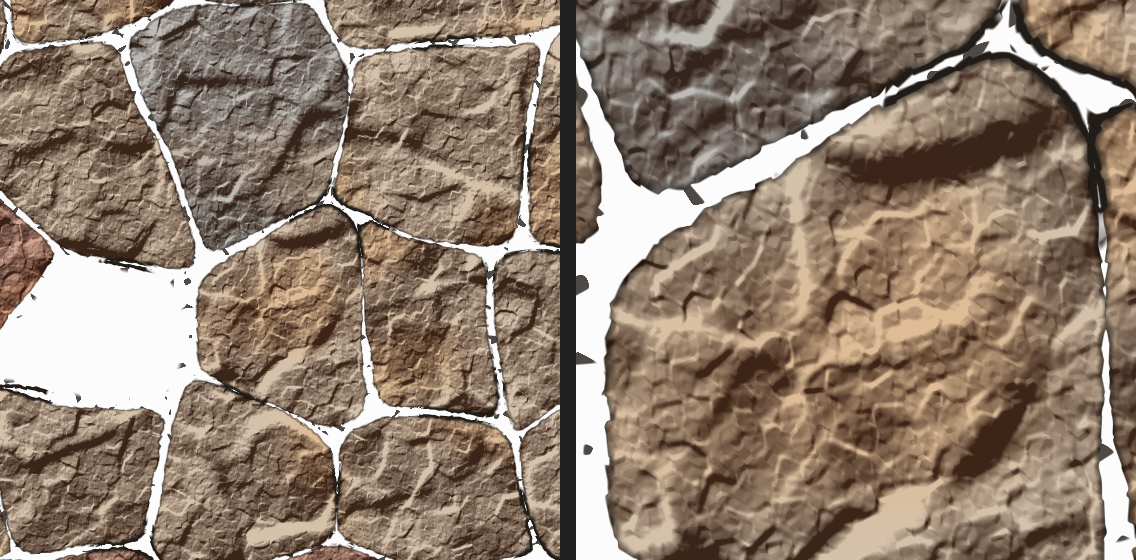
Left, the full canvas; right, a detail of the centre.
Write a Shadertoy shader that draws this texture.

```glsl
// Rough split-stone wall: large chipped brown stones with pale, ragged joints and one open gap.

vec2 hash2(vec2 p) {
    vec2 k = vec2(dot(p, vec2(127.1, 311.7)), dot(p, vec2(269.5, 183.3)));
    return fract(sin(k) * 43758.5);
}

vec2 stoneSeed(vec2 id) {
    return 0.14 + 0.72 * hash2(id + 3.0);
}

// Cellular noise: every cell is a randomly tilted plane, blended at its rim
float chips(vec2 p) {
    vec2 cell = floor(p), f = p - cell;
    float height = 0.0, total = 0.0;
    for (int y = -1; y <= 1; y++)
    for (int x = -1; x <= 1; x++) {
        vec2 o = vec2(x, y);
        vec2 rnd = hash2(cell + o);
        vec2 d = f - o - rnd;
        vec2 tilt = 2.0 * hash2(cell + o + 51.0) - 1.0;
        float w = exp(-16.0 * dot(d, d));
        height += w * dot(d, tilt);
        total += w;
    }
    return height / (total + 1e-5);
}

// Broken rock surface, from wide facets down to fine grain
float relief(vec2 p) {
    float sum = 0.0, freq = 2.1, slope = 0.21;
    for (int i = 0; i < 5; i++) {
        sum += slope / freq * chips(p * freq);
        p = mat2(0.8, 0.6, -0.6, 0.8) * p + 4.7;
        freq *= 2.2;
        slope *= 0.94;
    }
    return sum;
}

// Slow layered sines, about -1 to 1
float waves(vec2 p) {
    return 0.6 * sin(p.x * 1.9 + 1.6 * sin(p.y * 1.3 + 0.7))
         + 0.4 * sin(p.y * 3.1 - p.x * 1.4 + 1.3 * sin(p.x * 2.3));
}

float roundedMin(float a, float b, float k) {
    float h = max(k - abs(a - b), 0.0) / k;
    return min(a, b) - 0.25 * k * h * h;
}

// Distance to the stone border; also gives the stone id and the outward direction
float stoneBorder(vec2 p, out vec2 id, out vec2 outward) {
    vec2 cell = floor(p), toSeed = vec2(0.0);
    float nearest = 9.0;
    id = cell;
    for (int y = -1; y <= 1; y++)
    for (int x = -1; x <= 1; x++) {
        vec2 c = cell + vec2(x, y);
        vec2 r = c + stoneSeed(c) - p;
        if (dot(r, r) < nearest) { nearest = dot(r, r); toSeed = r; id = c; }
    }
    float border = 9.0, closest = 9.0;
    outward = vec2(0.0, 1.0);
    for (int y = -2; y <= 2; y++)
    for (int x = -2; x <= 2; x++) {
        if (x == 0 && y == 0) continue;
        vec2 c = id + vec2(x, y);
        vec2 r = c + stoneSeed(c) - p;
        vec2 dir = normalize(r - toSeed);
        float d = dot(0.5 * (toSeed + r), dir);
        if (d < closest) { closest = d; outward = dir; }
        border = roundedMin(border, d, 0.1);
    }
    return border;
}

void mainImage(out vec4 fragColor, in vec2 fragCoord) {
    vec2 p = fragCoord / iResolution.y * 3.2;
    float aa = 3.2 / iResolution.y;

    // Stone outlines, bent and slightly ragged
    vec2 bend = vec2(waves(p * 2.1), waves(p.yx * 2.3 + 5.0));
    float ragged = chips(p * 9.0) + 0.6 * chips(p * 27.0);
    vec2 id, outward;
    float border = stoneBorder(p + 0.03 * bend, id, outward);
    float joint = 0.018 + 0.013 * waves(p * 1.8 + 9.0) + 0.014 * ragged;
    float edge = border - joint;
    bool open = id == vec2(0.0, 1.0);
    float stone = open ? 0.0 : smoothstep(-aa, aa, edge);

    // Facets lit from the upper left
    vec2 rnd = hash2(id + 17.0);
    float angle = 6.28 * rnd.x;
    mat2 turn = mat2(cos(angle), sin(angle), -sin(angle), cos(angle));
    vec2 light = normalize(vec2(-0.5, 0.85));
    vec2 q = turn * p + id * 7.3;
    vec2 stepQ = turn * light * 0.005;
    float slope = (relief(q - stepQ) - relief(q + stepQ)) / 0.01;
    float rim = 1.0 - smoothstep(0.0, 0.11 + 0.06 * ragged, edge);
    float tone = 0.47 + 0.9 * slope + 0.13 * (rnd.y - 0.5);
    tone += 0.16 * rim * dot(outward, light) + 0.05 * waves(q * 2.2);
    vec3 rock = mix(vec3(0.28, 0.20, 0.155), vec3(0.80, 0.74, 0.67), clamp(tone, -0.1, 1.05));

    // Tints per stone, with rusty patches
    float kind = hash2(id + 29.0).x;
    vec3 tint = kind < 0.18 ? vec3(1.0, 0.86, 0.84)
              : kind > 0.93 ? vec3(0.9, 0.96, 1.04) : vec3(1.01, 0.99, 0.96);
    float rust = smoothstep(0.1, 0.9, waves(q * 1.6 + 2.0));
    rock *= tint * mix(vec3(1.0), vec3(1.04, 0.97, 0.88), rust);
    rock *= mix(0.5, 1.0, smoothstep(0.0, 0.016, edge));

    // Pale joints with dark shadow slivers and loose specks
    float shadeSpot = smoothstep(0.25, 0.5, waves(p * 2.7 + 3.0) + 0.5 * ragged);
    float sliver = shadeSpot * (1.0 - smoothstep(0.007, 0.013, abs(edge + 0.004)));
    float speck = smoothstep(0.34, 0.4, chips(p * 15.0 + 8.0)) * (1.0 - smoothstep(0.03, 0.06, border));
    vec3 mortar = mix(vec3(0.99), vec3(0.13, 0.11, 0.09), max(sliver, 0.8 * speck));

    fragColor = vec4(mix(mortar, rock, stone), 1.0);
}
```
